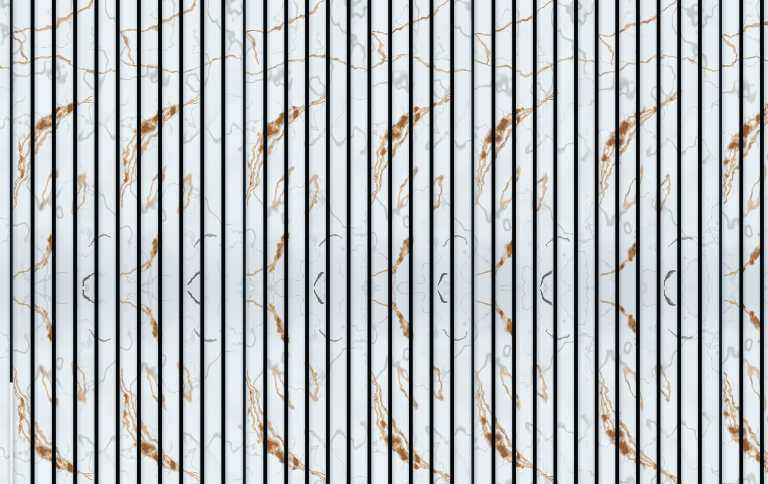
Write a Shadertoy shader that draws this pattern.

```glsl
const float SLATS = 36.82;          // slats across the canvas
const float FIRST_GAP = 0.527;      // first gap, in slats from the left edge
const float ROWS = 23.1;            // canvas height in slat widths
const float MIRROR_Y = 0.405;       // height of the mirror axis
const float PANEL = 11.34;          // slats between narrow panel seams
const float GAP_HALF = 0.092;
const float SEAM_HALF = 0.066;
const vec3 MARBLE = vec3(0.912, 0.938, 0.950);
const vec3 SHADE = vec3(0.70, 0.73, 0.76);
const vec3 GAP = vec3(0.025, 0.035, 0.045);
const vec3 SEAM = vec3(0.06, 0.10, 0.14);
const vec3 GREY_VEIN = vec3(0.66, 0.67, 0.68);
const vec3 GOLD = vec3(0.77, 0.57, 0.36);
const vec3 RUST = vec3(0.56, 0.33, 0.13);
const vec3 UMBER = vec3(0.30, 0.24, 0.20);

float hash(vec2 p) {
    p = fract(p * vec2(0.1031, 0.1137));
    p += dot(p, p.yx + 33.33);
    return fract((p.x + p.y) * p.x * 7.31);
}

float noise(vec2 p) {
    vec2 i = floor(p), f = fract(p);
    f = f * f * (3.0 - 2.0 * f);
    vec2 e = vec2(0.0, 1.0);
    return mix(mix(hash(i), hash(i + e.yx), f.x),
               mix(hash(i + e.xy), hash(i + e.yy), f.x), f.y);
}

float fbm(vec2 p) {
    float sum = 0.0, amp = 0.5;
    for (int k = 0; k < 4; k++) {
        sum += amp * noise(p);
        p = mat2(1.6, 1.2, -1.2, 1.6) * p + 17.3;
        amp *= 0.5;
    }
    return sum / 0.9375;
}

// Bowed stroke from a to b, tapering towards both ends
float vein(vec2 p, vec2 a, vec2 b, float bow, float width, float px) {
    vec2 d = b - a;
    float t = clamp(dot(p - a, d) / dot(d, d), 0.0, 1.0);
    vec2 side = vec2(-d.y, d.x) / length(d);
    vec2 c = a + d * t + side * bow * 4.0 * t * (1.0 - t);
    float w = width * (0.3 + 0.7 * sin(3.14159 * t));
    return 1.0 - smoothstep(w * 0.4, w + px * 0.7, length(p - c));
}

// Thin outline of a slanted oval
float ovalVein(vec2 p, vec2 center, vec2 radius, float px) {
    p -= center;
    p.x -= 0.3 * p.y;
    float d = abs(length(p / radius) - 1.0) * radius.x;
    return 1.0 - smoothstep(0.01, 0.05 + px * 0.7, d);
}

vec3 marble(vec2 p, float tile, float px) {
    // Hairline grey network
    vec2 q = p + 20.0 + tile * 0.15;
    float ridge = 1.0 - abs(2.0 * fbm(q * vec2(0.55, 0.42)) - 1.0);
    float fine = 1.0 - abs(2.0 * fbm(q * 0.9 + 41.0) - 1.0);
    float patches = smoothstep(0.35, 0.7, noise(q * 0.6 + 9.0));
    float grey = 0.55 * smoothstep(0.94, 1.0, ridge) * patches
               + 0.35 * smoothstep(0.95, 1.0, fine) * (1.0 - patches);
    vec3 col = mix(MARBLE, GREY_VEIN, grey);
    col -= 0.025 * smoothstep(0.5, 0.8, fbm(q * 0.5 + 70.0));

    // Ragged coordinates for the gold veins
    vec2 w = p + 0.75 * (vec2(fbm(q * 1.3), fbm(q * 1.3 + 31.0)) - 0.5);
    float grain = fbm(q * vec2(3.6, 2.6));

    // Large fractured vein: a mottled body with parallel strands
    float body = vein(w, vec2(0.25, 5.0), vec2(2.3, 8.6), 0.45, 0.42, px);
    body *= smoothstep(0.40, 0.62, grain);
    float strands = 0.0;
    for (int k = 0; k < 3; k++) {
        float f = float(k);
        strands = max(strands, vein(w, vec2(0.25, 4.0 + 0.4 * f),
            vec2(3.9, 9.3 - 0.15 * f), 0.65 + 0.25 * f, 0.07, px));
    }
    float spur = vein(w, vec2(2.2, 8.0), vec2(3.5, 9.0), 0.1, 0.22, px) * smoothstep(0.38, 0.6, grain);

    // Smaller gold veins and ovals
    float small = vein(w, vec2(1.0, 0.7), vec2(2.0, 2.7), -0.15, 0.2, px) * smoothstep(0.25, 0.6, grain);
    small = max(small, 0.7 * vein(w, vec2(0.0, 0.5), vec2(1.9, 1.8), -0.2, 0.05, px));
    small = max(small, 0.7 * vein(w, vec2(4.0, 13.9), vec2(0.2, 12.2), 0.4, 0.08, px));
    small = max(small, 0.6 * vein(w, vec2(0.1, 12.2), vec2(0.7, 10.8), 0.1, 0.07, px));
    small = max(small, 0.55 * ovalVein(w, vec2(1.9, 4.7), vec2(0.22, 0.9), px));
    small = max(small, 0.65 * ovalVein(w, vec2(3.3, 4.5), vec2(0.20, 0.65), px));

    // Long wandering vein near the top, short dark marks at the axis
    float wander = abs(w.y - 10.6 - 0.35 * sin(p.x * 1.05 + tile * 2.1));
    small = max(small, 0.55 * (1.0 - smoothstep(0.01, 0.05 + px * 0.7, wander)));
    float mark = vein(w, vec2(3.3, 0.1), vec2(3.9, 0.7), 0.15, 0.09, px);
    mark = max(mark, 0.6 * vein(w, vec2(3.5, 1.9), vec2(4.6, 2.3), 0.2, 0.07, px));

    float gold = max(max(body, spur), max(0.65 * strands, small));
    col = mix(col, mix(GOLD, RUST, smoothstep(0.5, 0.7, grain)), gold * 0.9);
    return mix(col, UMBER, mark * 0.7);
}

void mainImage(out vec4 fragColor, in vec2 fragCoord) {
    vec2 uv = fragCoord / iResolution.xy;
    float px = SLATS / iResolution.x;

    // Slat coordinate with slightly uneven spacing
    float s = uv.x * SLATS - FIRST_GAP - 0.18 * sin(3.14159 * uv.x) - 0.04 * sin(6.28318 * uv.x);
    float slat = floor(s), across = s - slat;

    // Marble tiles span 5, 6 and 6 slats, mirrored top to bottom
    float tile = floor((3.0 * slat + 2.5) / 17.0);
    float start = floor(17.0 * tile / 3.0 + 0.01);
    float axis = abs(uv.y - MIRROR_Y);
    vec3 col = marble(vec2(s - start, axis * ROWS), tile, px);

    // Rounded slat, dimmer towards the axis
    float edge = smoothstep(0.34, 0.07, across) * 0.65 + smoothstep(0.76, 0.94, across) * 0.55;
    col = mix(col, col * SHADE / MARBLE, edge);
    col *= 1.0 - vec3(0.07, 0.06, 0.05) * exp(-axis * axis * 90.0);
    col += 0.02 * (hash(vec2(slat + 50.0, 3.0)) - 0.5);

    // Dark gaps, narrower and bluer at panel seams
    float gap = floor(s + 0.5);
    float seam = step(fract((gap + 0.995) / PANEL), 1.0 / PANEL);
    float halfWidth = mix(GAP_HALF, SEAM_HALF, seam);
    float dark = 1.0 - smoothstep(halfWidth - px * 0.6, halfWidth + px * 0.6, abs(s - gap));
    vec3 gapColor = mix(GAP, SEAM, seam);

    // The first gap is filled pale near its foot
    float filled = (1.0 - step(0.5, abs(gap))) * (1.0 - smoothstep(0.208, 0.212, uv.y));
    gapColor = mix(gapColor, vec3(0.93, 0.93, 0.92), filled);
    fragColor = vec4(clamp(mix(col, gapColor, dark), 0.0, 1.0), 1.0);
}
```
